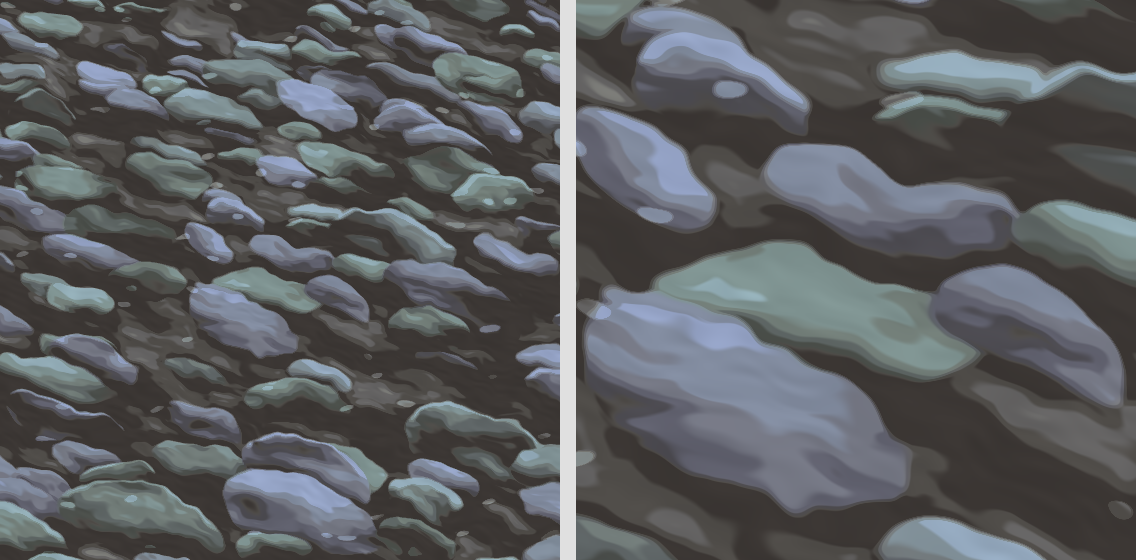
Left: the whole. Right: its middle third, enlarged.
A WebGL 2 fragment shader for this texture:

```glsl
#version 300 es
precision highp float;
// Painted bank of wet stones: rows of slanted mounds laid from far to near,
// growing toward the bottom. Each mound adds light to a single tone value,
// which is cut into flat dabs of paint by a stepped palette.

uniform vec2 u_resolution;
out vec4 fragColor;

const int ROWS = 27;
const float FAR_WIDTH = 0.10;     // cell width of the top row
const float NEAR_WIDTH = 0.27;    // cell width of the bottom row
const float STONE_CHANCE = 0.86;
const float RIM_CHANCE = 0.38;
const float EDGE = 0.0022;        // half softness of outlines
const float STEP_SOFT = 0.024;    // softness between palette steps
const float STREAK_SLOPE = 0.36;  // fall of the dabs toward the right
const float DAB_CONTRAST = 0.95;

const vec3 GAP = vec3(0.225, 0.215, 0.215);
const vec3 SHADE = vec3(0.30, 0.30, 0.30);
const vec3 SLATE = vec3(0.38, 0.39, 0.41);
const vec3 STONE = vec3(0.46, 0.48, 0.49);
const vec3 LIGHT = vec3(0.51, 0.56, 0.59);
const vec3 SHINE = vec3(0.59, 0.66, 0.74);
const vec3 MOSS_TINT = vec3(0.97, 1.025, 0.96);
const vec3 VIOLET_TINT = vec3(0.99, 0.97, 1.05);
const vec3 EARTH_TINT = vec3(1.03, 0.99, 0.94);

float hash(vec2 p) {
  return fract(sin(dot(p, vec2(127.1, 311.7))) * 43758.5453);
}

float noise(vec2 p) {
  vec2 i = floor(p), f = fract(p);
  f = f * f * (3.0 - 2.0 * f);
  return mix(mix(hash(i), hash(i + vec2(1, 0)), f.x),
             mix(hash(i + vec2(0, 1)), hash(i + vec2(1, 1)), f.x), f.y);
}

float fbm(vec2 p) {
  float sum = 0.0, amp = 0.571;
  for (int i = 0; i < 3; i++) {
    sum += amp * noise(p);
    p = p * 2.03 + 17.3;
    amp *= 0.5;
  }
  return sum;
}

float above(float level, float tone) {
  return smoothstep(level - STEP_SOFT, level + STEP_SOFT, tone);
}

vec3 palette(float tone) {
  vec3 c = mix(GAP, SHADE, above(0.35, tone));
  c = mix(c, SLATE, above(0.47, tone));
  c = mix(c, STONE, above(0.57, tone));
  c = mix(c, LIGHT, above(0.68, tone));
  return mix(c, SHINE, above(0.87, tone));
}

// Small bright dashes, one at most in each cell
float flecks(vec2 p) {
  vec2 g = p * vec2(20.0, 34.0), id = floor(g);
  vec2 jitter = 0.3 + 0.4 * vec2(hash(id + 3.1), hash(id + 8.7));
  vec2 d = (fract(g) - jitter) / vec2(0.26, 0.2);
  float chance = mix(0.05, 0.16, p.y);
  return step(hash(id + 41.0), chance) * (1.0 - smoothstep(0.75, 1.1, length(d)));
}

void main() {
  vec2 p = gl_FragCoord.xy / u_resolution.y;

  // Uneven outlines and slanted dabs
  vec2 warp = vec2(fbm(p * 13.0), fbm(p * 15.0 + 50.0)) - 0.5;
  vec2 w = p + warp * vec2(0.05, 0.036);
  vec2 q = vec2(w.x, (w.y + STREAK_SLOPE * w.x) * (1.0 + 0.25 * w.y));
  float dabA = fbm(q * vec2(12.0, 27.0)) - 0.5;
  float dabB = fbm(q * vec2(9.0, 22.0) + 91.0) - 0.5;

  // Ground between the stones
  float tone = 0.33 + 0.8 * dabA;
  vec3 tint = EARTH_TINT;

  // Stones, far rows first
  for (int i = 0; i < ROWS; i++) {
    float f = float(i) / float(ROWS - 1);
    float rowY = 1.04 - 1.16 * f * (0.55 + 0.45 * f);
    float cellW = mix(FAR_WIDTH, NEAR_WIDTH, f);
    if (abs(w.y - rowY) > cellW) continue;
    float shift = hash(vec2(float(i), 5.0));
    float cell = floor(w.x / cellW + shift);
    for (int k = -1; k <= 1; k++) {
      vec2 id = vec2(cell + float(k), float(i) * 1.7);
      if (hash(id) > STONE_CHANCE) continue;
      float size = hash(id + 11.3), kind = hash(id + 23.9), lean = hash(id + 37.1);
      vec2 center = vec2((id.x + 0.25 + 0.5 * lean - shift) * cellW,
                         rowY + (kind - 0.5) * 0.25 * cellW);
      float halfW = cellW * mix(0.26, 0.62, size * size);
      float halfH = halfW * mix(0.32, 0.54, kind);
      vec2 d = w - center;
      d.y += mix(0.08, 0.42, lean) * d.x;
      vec2 e = d / vec2(halfW, halfH);
      float r = pow(pow(abs(e.x), 2.4) + pow(abs(e.y), 2.0), 0.45);
      float depth = (1.0 - r) * halfH;
      float cover = smoothstep(-EDGE, EDGE, depth);

      // Lit top, dark foot and a thin wet rim
      float body = 0.52 + 0.35 * (hash(id + 61.7) - 0.5) + 0.28 * e.y
                 + DAB_CONTRAST * mix(dabA, dabB, step(0.5, size));
      float rimW = 0.006 + 0.018 * dabB;
      float rim = (1.0 - smoothstep(rimW - EDGE, rimW + EDGE, depth))
                * smoothstep(0.2, 0.45, e.y) * step(hash(id + 71.3), RIM_CHANCE);
      body = mix(body, 0.80 + 0.16 * kind, rim);

      tone -= 0.10 * smoothstep(1.35, 1.0, r) * (1.0 - cover);
      tone = mix(tone, body, cover);
      tint = mix(tint, mix(MOSS_TINT, VIOLET_TINT, smoothstep(0.3, 0.7, lean)), cover);
    }
  }

  tone += 0.3 * flecks(w);
  float brush = 1.0 + 0.10 * (noise(q * vec2(45.0, 110.0)) - 0.5);
  vec3 color = palette(tone) * mix(EARTH_TINT, tint, above(0.38, tone)) * brush;
  fragColor = vec4(color, 1.0);
}
```
